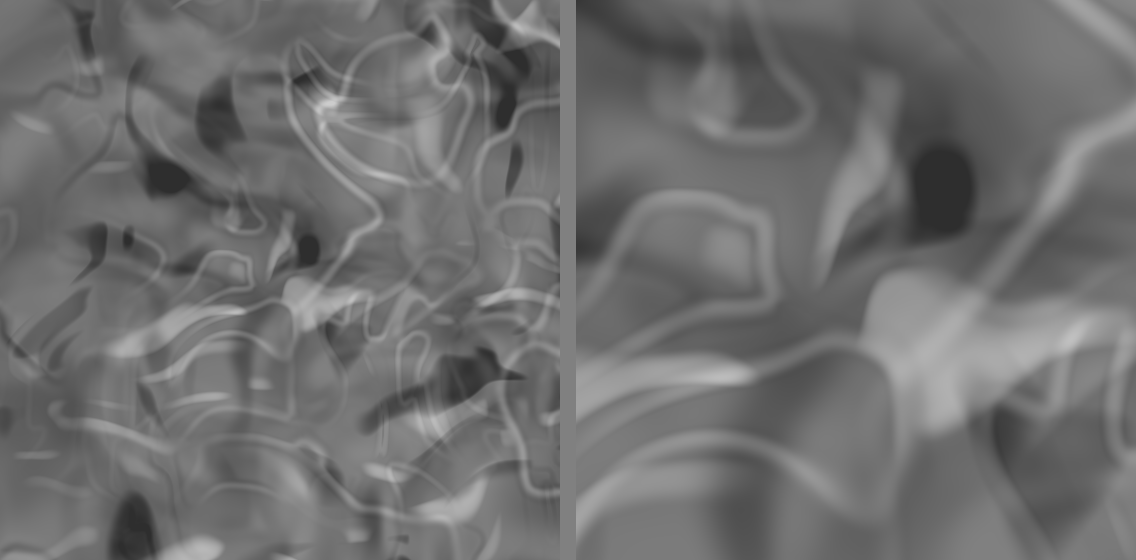
Left: the whole. Right: its middle third, enlarged.
A Shadertoy shader for this texture:

```glsl
// Soft grey marbled relief: warped value noise gives smooth patches,
// whose level lines are traced as pale or dark rims with opposite halos.
// Small light and dark blobs are scattered between the rims.

float hash(vec2 p) {
    return fract(sin(dot(p, vec2(127.1, 311.7))) * 43758.5453);
}

float noise(vec2 p) {
    vec2 i = floor(p), f = fract(p);
    f = f * f * f * (f * (f * 6.0 - 15.0) + 10.0);
    return mix(mix(hash(i), hash(i + vec2(1, 0)), f.x),
               mix(hash(i + vec2(0, 1)), hash(i + vec2(1, 1)), f.x), f.y);
}

// Bends the plane at a broad and a fine scale
vec2 warp(vec2 p) {
    vec2 broad = vec2(noise(p * 4.0 + 3.7), noise(p * 4.0 + 41.3)) - 0.5;
    p += 0.20 * broad;
    vec2 fine = vec2(noise(p * 10.0 + 17.9), noise(p * 10.0 + 63.1)) - 0.5;
    return p + 0.075 * fine;
}

// Patches drawn out sideways in some regions and upright in others
float field(vec2 p, float scale, float seed) {
    float upright = smoothstep(0.35, 0.65, noise(p * 3.0 + seed + 9.0));
    vec2 w = warp(p + seed);
    float flatPatches = noise(w * scale * vec2(0.7, 1.4));
    float tallPatches = noise(w * scale * vec2(1.4, 0.7) + 5.0);
    return mix(flatPatches, tallPatches, upright);
}

// Rim of even width along one level line, with a halo of opposite sign
float rim(vec2 p, float scale, float seed, float level, float width) {
    float e = 0.002;
    float f = field(p, scale, seed);
    vec2 slope = vec2(field(p + vec2(e, 0), scale, seed),
                      field(p + vec2(0, e), scale, seed)) - f;
    float d = (f - level) / max(length(slope) / e, scale * 0.35) / width;
    return (1.0 - 0.9 * d * d) * exp(-d * d);
}

void mainImage(out vec4 fragColor, in vec2 fragCoord) {
    vec2 p = fragCoord / iResolution.y;
    vec2 w = warp(p);

    // Calm at the left edge, crowded in the middle
    float crowd = smoothstep(0.05, 0.4, p.x + 0.3 * (noise(p * 4.0 + 80.0) - 0.5));

    // Broad and medium shading
    float grey = 0.425 + 0.13 * (noise(w * 5.0 + 11.0) - 0.5);
    grey += mix(0.08, 0.20, crowd) * (field(p, 13.0, 2.0) - 0.5);
    grey += 0.06 * crowd * (noise(w * 26.0 + 33.0) - 0.5);

    // Rims: mostly dark at the left, mostly pale at the right
    float pale = clamp(1.6 * (noise(p * 5.0 + 25.0) - 0.5) + 1.8 * p.x - 0.45, -0.9, 1.0);
    grey += 0.14 * pale * rim(p, 7.0, 4.0, 0.52, 0.011);
    float fineTone = 0.25 + 1.5 * (noise(p * 7.0 + 52.0) - 0.5);
    grey += 0.12 * fineTone * crowd * rim(p, 13.0, 8.0, 0.5, 0.008);

    // Scattered blobs
    float darkBlob = smoothstep(0.68, 0.92, field(p, 15.0, 6.0));
    float lightBlob = smoothstep(0.68, 0.95, field(p, 16.0, 13.0));
    grey += mix(0.4, 1.0, crowd) * (0.20 * lightBlob - 0.18 * darkBlob);

    fragColor = vec4(vec3(clamp(grey, 0.18, 0.8)), 1.0);
}
```
